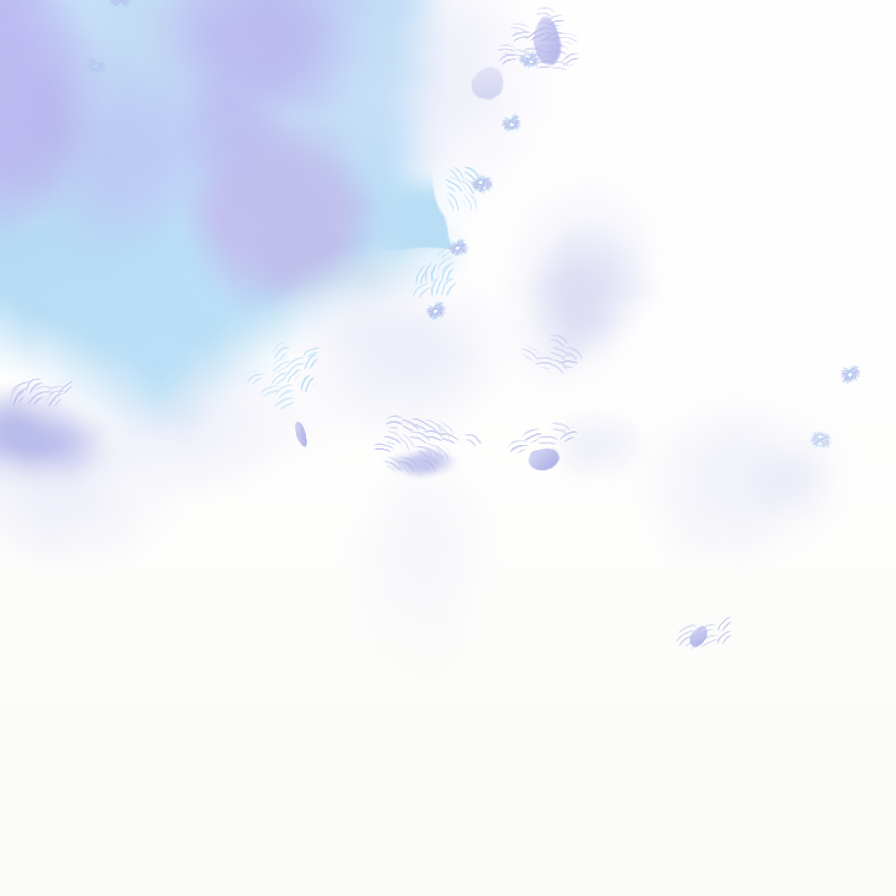
This background is drawn by a three.js fragment shader. Its source:

```glsl
// Pale watercolour background: blue and lavender washes, mist, drops and dry bristle marks.
varying vec2 vUv;

const vec3 SKY = vec3(0.72, 0.865, 0.96);
const vec3 PALE_SKY = vec3(0.77, 0.87, 0.965);
const vec3 PERIWINKLE = vec3(0.74, 0.80, 0.96);
const vec3 LAVENDER = vec3(0.735, 0.725, 0.945);
const vec3 MAUVE = vec3(0.75, 0.745, 0.92);
const vec3 TEAL = vec3(0.76, 0.85, 0.92);
const vec3 MIST = vec3(0.925, 0.925, 0.975);
const vec3 INK = vec3(0.69, 0.70, 0.91);

vec2 hash2(vec2 p) {
  return fract(sin(vec2(dot(p, vec2(127.1, 311.7)), dot(p, vec2(269.5, 183.3)))) * 4375.85);
}

vec2 rotate(vec2 p, float a) {
  float c = cos(a), s = sin(a);
  return vec2(c * p.x + s * p.y, c * p.y - s * p.x);
}

// Layered sines, each octave bent by the previous ones
vec2 wobble(vec2 p) {
  vec2 sum = vec2(0.0);
  float amp = 1.0;
  for (int i = 0; i < 5; i++) {
    p = rotate(p, 0.65) * 1.75 + 1.3;
    sum += amp * sin(p.yx + 1.2 * sum);
    amp *= 0.55;
  }
  return sum;
}

// Soft ellipse, solid up to the inner fraction of its radius
float wash(vec2 p, vec2 centre, vec2 radius, float inner) {
  return 1.0 - smoothstep(inner, 1.0, length((p - centre) / radius));
}

// Crisp tilted drop, lighter on its upper left
vec3 drop(vec3 base, vec2 p, vec2 centre, vec2 radius, float angle, float strength) {
  vec2 q = rotate(p - centre, angle) / radius;
  float mask = 1.0 - smoothstep(0.88, 1.08, length(q));
  float shade = 0.82 + 0.18 * clamp(q.x - q.y, -1.0, 1.0);
  return mix(base, INK, mask * shade * strength);
}

// Cellular clumps of thin curved hairs inside an ellipse
float bristles(vec2 p, vec2 centre, vec2 radius, float angle) {
  const float CELL = 0.014;
  vec2 home = floor(p / CELL);
  float cover = 0.0;
  for (int j = -1; j <= 1; j++) {
    for (int i = -1; i <= 1; i++) {
      vec2 id = home + vec2(float(i), float(j));
      vec2 rnd = hash2(id);
      vec2 seat = (id + 0.2 + 0.6 * rnd) * CELL;
      float density = 1.0 - smoothstep(0.3, 1.1, length((seat - centre) / radius));
      vec2 q = rotate(p - seat, angle + 0.9 * (rnd.y - 0.5));
      float clump = 1.0 - smoothstep(0.6, 1.0, length(q / vec2(0.013, 0.008)));
      float hair = smoothstep(0.1, 0.8, sin(1050.0 * (q.y + 22.0 * q.x * q.x) + 6.0 * rnd.x));
      float present = step(hash2(id + 17.0).x, 0.8 * density);
      cover = max(cover, clump * hair * present * (0.5 + 0.5 * rnd.y));
    }
  }
  return cover;
}

// Signed distance to the large upper-left wash
float massEdge(vec2 p) {
  float right = p.x - 0.495;
  float slope = dot(p - vec2(0.22, 0.545), vec2(0.541, -0.841));
  float left = dot(p - vec2(0.0, 0.615), vec2(-0.41, -0.912));
  return max(right, max(slope, left));
}

void main() {
  vec2 p = vUv;
  vec2 flow = wobble(p * 9.0);
  vec2 w = p + 0.011 * flow;
  vec2 fine = p + 0.0012 * wobble(p * 55.0);
  vec3 col = mix(vec3(0.985, 0.987, 0.978), vec3(0.998), smoothstep(0.1, 0.7, p.y));

  // Mist around the washes
  col = mix(col, MIST, 0.75 * wash(w, vec2(0.51, 0.91), vec2(0.13, 0.17), 0.1));
  col = mix(col, MIST, 0.85 * wash(w, vec2(0.44, 0.61), vec2(0.15, 0.13), 0.1));
  col = mix(col, MIST, 0.65 * wash(w, vec2(0.18, 0.53), vec2(0.23, 0.09), 0.1));
  col = mix(col, MIST, 0.80 * wash(w, vec2(0.06, 0.46), vec2(0.14, 0.12), 0.1));
  col = mix(col, MIST, 0.35 * wash(w, vec2(0.48, 0.38), vec2(0.09, 0.15), 0.1));
  col = mix(col, MIST, 0.65 * wash(w, vec2(0.82, 0.46), vec2(0.13, 0.10), 0.1));
  col = mix(col, MIST, 0.70 * wash(w, vec2(0.68, 0.51), vec2(0.06, 0.05), 0.1));
  col = mix(col, MIST, 0.75 * wash(w, vec2(0.64, 0.68), vec2(0.12, 0.13), 0.1));
  col = mix(col, INK, 0.30 * wash(w, vec2(0.655, 0.67), vec2(0.09, 0.08), 0.1));
  col = mix(col, INK, 0.10 * wash(w, vec2(0.87, 0.455), vec2(0.05, 0.05), 0.1));
  col = mix(col, INK, 0.85 * wash(w, vec2(0.035, 0.515), vec2(0.10, 0.075), 0.15));

  // Blended colours of the large wash
  vec3 mass = mix(SKY, PALE_SKY, smoothstep(0.7, 0.9, p.y));
  mass = mix(mass, PERIWINKLE, wash(w, vec2(0.14, 0.82), vec2(0.14, 0.13), 0.2));
  mass = mix(mass, LAVENDER, wash(w, vec2(-0.01, 0.91), vec2(0.13, 0.19), 0.35));
  mass = mix(mass, LAVENDER, 0.9 * wash(w, vec2(0.28, 0.97), vec2(0.15, 0.14), 0.15));
  mass = mix(mass, MAUVE, wash(w, vec2(0.32, 0.76), vec2(0.12, 0.14), 0.4));
  mass = mix(mass, LAVENDER, 0.7 * wash(w, vec2(0.26, 0.86), vec2(0.08, 0.09), 0.2));
  mass = mix(mass, TEAL, 0.7 * wash(w, vec2(0.41, 0.67), vec2(0.10, 0.07), 0.2));
  mass += 0.006 * flow.x;
  float edge = massEdge(p + 0.009 * flow);
  col = mix(col, mass, 1.0 - smoothstep(-0.065, 0.025, edge));

  // Flat patch with a crisp lower-right corner
  float patchRight = 0.505 - 0.3 * (fine.y - 0.722);
  float patchMask = smoothstep(0.40, 0.47, w.x) * (1.0 - smoothstep(-0.002, 0.002, fine.x - patchRight));
  patchMask *= smoothstep(0.720, 0.724, fine.y) * (1.0 - smoothstep(0.77, 0.82, w.y));
  col = mix(col, SKY, patchMask);

  // Dry bristle marks
  float blueHair = bristles(fine, vec2(0.315, 0.585), vec2(0.055, 0.04), 0.7);
  blueHair = max(blueHair, bristles(fine, vec2(0.522, 0.787), vec2(0.022, 0.032), -0.9));
  blueHair = max(blueHair, bristles(fine, vec2(0.49, 0.695), vec2(0.03, 0.03), 1.0));
  col = mix(col, SKY, 0.85 * blueHair);
  float inkHair = bristles(fine, vec2(0.605, 0.955), vec2(0.045, 0.055), 0.1);
  inkHair = max(inkHair, bristles(fine, vec2(0.475, 0.505), vec2(0.065, 0.04), -0.5));
  inkHair = max(inkHair, bristles(fine, vec2(0.607, 0.514), vec2(0.034, 0.022), 0.0));
  inkHair = max(inkHair, bristles(fine, vec2(0.62, 0.61), vec2(0.038, 0.03), -0.2));
  inkHair = max(inkHair, bristles(fine, vec2(0.778, 0.29), vec2(0.04, 0.025), 0.6));
  inkHair = max(inkHair, bristles(fine, vec2(0.04, 0.56), vec2(0.05, 0.022), 0.5));
  col = mix(col, INK, 0.6 * inkHair);

  // Drops and the soft mound between them
  col = mix(col, INK, 0.7 * wash(fine, vec2(0.472, 0.483), vec2(0.045, 0.018), 0.2));
  col = drop(col, fine, vec2(0.611, 0.955), vec2(0.015, 0.026), 0.1, 0.85);
  col = drop(col, fine, vec2(0.545, 0.907), vec2(0.017, 0.019), -0.5, 0.45);
  col = drop(col, fine, vec2(0.607, 0.488), vec2(0.018, 0.013), 0.2, 0.95);
  col = drop(col, fine, vec2(0.337, 0.516), vec2(0.006, 0.015), 0.35, 0.95);
  col = drop(col, fine, vec2(0.780, 0.290), vec2(0.009, 0.012), -0.6, 0.9);
  gl_FragColor = vec4(col, 1.0);
}
```
